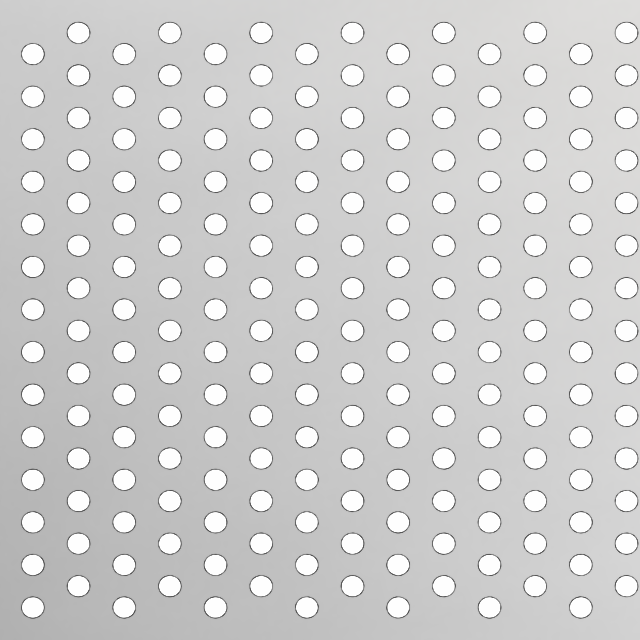
Write a three.js fragment shader that draws this texture.

```glsl
varying vec2 vUv;

vec2 hashGradient(vec2 cell) {
  float angle = 6.2832 * fract(sin(dot(cell, vec2(127.1, 311.7))) * 4375.85);
  return vec2(cos(angle), sin(angle));
}

float gradientNoise(vec2 p) {
  vec2 i = floor(p);
  vec2 f = p - i;
  vec2 u = f * f * f * (f * (f * 6.0 - 15.0) + 10.0);
  float a = dot(hashGradient(i), f);
  float b = dot(hashGradient(i + vec2(1.0, 0.0)), f - vec2(1.0, 0.0));
  float c = dot(hashGradient(i + vec2(0.0, 1.0)), f - vec2(0.0, 1.0));
  float d = dot(hashGradient(i + 1.0), f - 1.0);
  return mix(mix(a, b, u.x), mix(c, d, u.x), u.y);
}

// Brushed sheet, lit from the upper right
vec3 sheetColor(vec2 uv) {
  float shade = mix(mix(0.69, 0.825, uv.x), mix(0.805, 0.865, uv.x), uv.y);
  shade += 0.012 * gradientNoise(vec2(uv.x + uv.y * 0.4, uv.y - uv.x * 0.3) * vec2(3.0, 9.0));
  shade += 0.005 * gradientNoise(uv * 60.0);
  vec3 warmth = vec3(0.003, 0.0, -0.005) * smoothstep(1.1, 1.9, uv.x + uv.y);
  return vec3(shade) + warmth;
}

// Signed distance to the nearest hole in the staggered columns
float holeDistance(vec2 uv) {
  vec2 pitch = vec2(0.07135, 0.06651);
  vec2 p = (uv - vec2(0.0514, 0.0508)) / pitch;
  float column = floor(p.x + 0.5);
  float stagger = 0.5 * mod(column, 2.0);
  float row = clamp(floor(p.y - stagger + 0.5), 0.0, 13.0);
  vec2 local = (p - vec2(column, row + stagger)) * pitch;
  return (length(local / vec2(0.0184, 0.0172)) - 1.0) * 0.0178;
}

void main() {
  float dist = holeDistance(vUv);
  vec3 color = sheetColor(vUv);

  // Soft halo and white opening
  color -= 0.025 * (1.0 - smoothstep(0.0, 0.003, dist));
  color = mix(color, vec3(0.995), 1.0 - smoothstep(-0.002, -0.0006, dist));

  // Thin rim, unevenly worn along its length
  float rim = 1.0 - smoothstep(0.0003, 0.0015, abs(dist + 0.0006));
  float wear = smoothstep(-0.4, 0.4, gradientNoise(vUv * 170.0));
  color = mix(color, vec3(0.34), rim * mix(0.5, 1.0, wear));

  gl_FragColor = vec4(color, 1.0);
}
```
